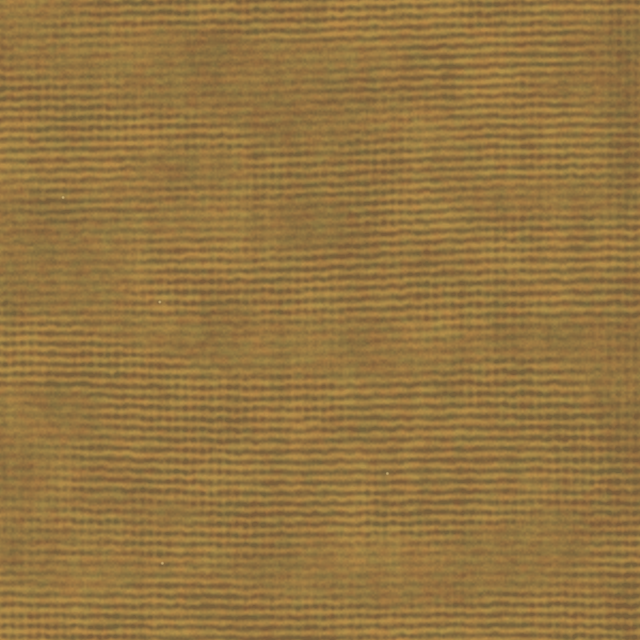
This texture is drawn by a Shadertoy shader. Its source:

```glsl
const float TAU = 6.2831853;
const float ROWS = 62.0;
const float COLUMNS = 74.0;

const vec3 GROOVE = vec3(0.490, 0.388, 0.232);
const vec3 THREAD = vec3(0.690, 0.542, 0.284);
const vec3 SPECK = vec3(0.86, 0.76, 0.52);

float hash(vec2 cell) {
    vec3 q = fract(vec3(cell.xyx) * 0.1031);
    q += dot(q, q.yzx + 33.33);
    return fract((q.x + q.y) * q.z);
}

float noise(vec2 p) {
    vec2 cell = floor(p);
    vec2 f = fract(p);
    f = f * f * (3.0 - 2.0 * f);
    float low = mix(hash(cell), hash(cell + vec2(1.0, 0.0)), f.x);
    float high = mix(hash(cell + vec2(0.0, 1.0)), hash(cell + 1.0), f.x);
    return mix(low, high, f.y);
}

float layeredNoise(vec2 p) {
    float sum = 0.0;
    float weight = 0.5;
    for (int i = 0; i < 3; i++) {
        sum += weight * noise(p);
        p = p * 2.03 + 17.0;
        weight *= 0.5;
    }
    return sum / 0.875;
}

// Rows climb to the right in the upper cloth and lie flat below.
vec2 bendCloth(vec2 p) {
    float slope = 0.027 * smoothstep(0.2, 0.65, p.y) - 0.005;
    float sag = 0.010 * (noise(p * vec2(2.5, 3.0) + 4.0) - 0.5);
    float wobble = 0.0035 * (noise(p * vec2(75.0, 55.0)) - 0.5);
    float sway = 0.006 * (noise(p * vec2(3.0, 2.0) + 31.0) - 0.5);
    return vec2(p.x + sway, p.y - slope * p.x + sag + wobble);
}

// Brightness of crossed threads, from 0 in the grooves to 1 on the crests.
float weave(vec2 p, float rowContrast, float columnContrast) {
    float row = cos(TAU * ROWS * p.y);
    float column = cos(TAU * COLUMNS * p.x);
    float beads = column * (0.6 - 0.3 * row);
    return 0.5 + 0.46 * rowContrast * row + 0.20 * columnContrast * beads;
}

// Rare round flecks, one candidate per grid cell.
float flecks(vec2 p, float cells, float chance, float radius, float blur) {
    vec2 cell = floor(p * cells);
    vec2 centre = 0.25 + 0.5 * vec2(hash(cell + 7.0), hash(cell + 59.0));
    float d = length(fract(p * cells) - centre) / cells;
    float present = step(hash(cell + 113.0), chance);
    return present * (1.0 - smoothstep(radius - blur, radius + blur, d));
}

void mainImage(out vec4 fragColor, in vec2 fragCoord) {
    vec2 p = fragCoord / iResolution.xy;
    vec2 cloth = bendCloth(p);

    // Worn patches, stretched along the rows, blur the threads.
    float wear = layeredNoise(p * vec2(2.8, 9.0) + 12.0);
    float rowContrast = mix(0.38, 1.0, smoothstep(0.28, 0.52, wear));
    float patches = layeredNoise(p * vec2(10.0, 11.0) + 40.0);
    float edge = smoothstep(0.9, 0.97, p.x);
    float columnContrast = rowContrast * smoothstep(0.25, 0.75, patches);
    columnContrast = max(columnContrast, 0.75 * edge);

    // Uneven dye, vertical streaks and fine fibre grain.
    float shade = weave(cloth, rowContrast, columnContrast);
    shade += 0.46 * (layeredNoise(p * vec2(9.0, 15.0) + 70.0) - 0.5);
    shade += 0.20 * (noise(vec2(p.x * 50.0, p.y * 8.0) + 90.0) - 0.5);
    shade += 0.28 * (noise(p * vec2(120.0, 170.0)) - 0.5);
    shade += 0.24 * (noise(p * 300.0) - 0.5);
    shade -= 0.10 * edge + 0.03;
    vec3 color = mix(GROOVE, THREAD, clamp(shade, -0.1, 1.08));

    // Slight drift between reddish and olive thread.
    float tint = layeredNoise(p * vec2(60.0, 80.0) + 5.0) - 0.5;
    color += tint * vec3(0.045, -0.042, -0.016);

    float pixel = 1.0 / iResolution.y;
    float fleck = flecks(p, 14.0, 0.015, 0.002, pixel);
    color = mix(color, SPECK, 0.7 * fleck);
    fragColor = vec4(color, 1.0);
}
```
